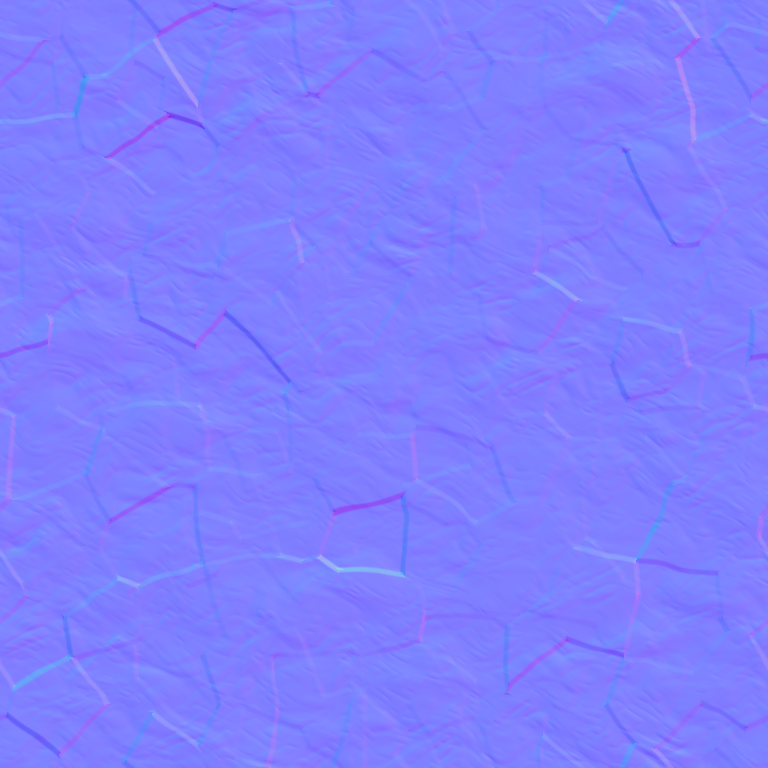
Give the GLSL for this texture map, as a three.js fragment shader.

```glsl
// Tangent-space normal map of weathered, cracked stone that tiles.
// Plates at different heights (cellular noise) give thin bevelled steps, and
// lightly warped creased noise gives fine wrinkles; slopes become normals.

#define PLATES 11.0        // large plates across the canvas
#define CHIPS 13.0         // fainter plates across the canvas
#define PLATE_STEP 0.165   // tilt of the large steps
#define CHIP_STEP 0.05     // tilt of the faint steps
#define BEVEL 0.005        // half width of a step
#define JITTER 0.95        // irregularity of the plates
#define WRINKLE 0.030      // tilt of the fine wrinkles
#define WRINKLE_SCALE 6.0  // lowest wrinkle frequency
#define WARP 0.008         // bending of the wrinkles
#define TAU 6.2831853

varying vec2 vUv;

vec3 hash3(vec2 p, float seed) {
  vec3 q = vec3(dot(p, vec2(127.1, 311.7)), dot(p, vec2(269.5, 183.3)), dot(p, vec2(419.2, 371.9)));
  return fract(sin(q + seed * 17.13) * 43758.55);
}

// Value noise that repeats every "period" lattice cells
float noise(vec2 p, float period, float seed) {
  vec2 i = floor(p), f = fract(p);
  f = f * f * f * (f * (f * 6.0 - 15.0) + 10.0);
  vec2 lo = mod(i, period), hi = mod(i + 1.0, period);
  float bottom = mix(hash3(lo, seed).x, hash3(vec2(hi.x, lo.y), seed).x, f.x);
  float top = mix(hash3(vec2(lo.x, hi.y), seed).x, hash3(hi, seed).x, f.x);
  return mix(bottom, top, f.y);
}

// Layered sines that bend the plane and still tile
vec2 bend(vec2 p) {
  vec2 a = sin(TAU * (p.yx * vec2(3.0, 2.0) + p * vec2(1.0, 2.0)) + vec2(0.7, 2.9));
  vec2 b = sin(TAU * (p.yx * vec2(5.0, 7.0) - p * vec2(4.0, 3.0)) + 2.0 * a.yx);
  vec2 c = sin(TAU * (p.yx * vec2(11.0, 9.0) + p * vec2(6.0, 8.0)) + 2.0 * b.yx);
  return a + 0.6 * b + 0.3 * c;
}

// Height of the fine wrinkles: soft creases, mirrored at each octave
float wrinkles(vec2 p) {
  p += WARP * bend(p);
  float height = 0.0, freq = WRINKLE_SCALE;
  for (int k = 0; k < 4; k++) {
    vec2 q = vec2(p.x + p.y, 2.0 * p.y - p.x) * freq;
    float n = 2.0 * noise(q, freq, freq) - 1.0;
    height += sqrt(n * n + 0.06) / freq * 0.5;
    p.x = -p.x;
    freq *= 2.0;
  }
  return height;
}

vec2 wrinkleSlope(vec2 p) {
  vec2 e = vec2(0.0015, 0.0);
  float dx = wrinkles(p + e.xy) - wrinkles(p - e.xy);
  float dy = wrinkles(p + e.yx) - wrinkles(p - e.yx);
  return vec2(dx, dy) / (2.0 * e.x);
}

// Slope of the bevels between neighbouring plates
vec2 stepSlope(vec2 uv, float cells, float seed) {
  vec2 p = uv * cells, base = floor(p);
  vec2 homeCell = base, homeSite = p;
  float homeHeight = 0.0, nearest = 1e3;

  // Plate that holds this point
  for (int y = -1; y <= 1; y++)
  for (int x = -1; x <= 1; x++) {
    vec2 cell = base + vec2(float(x), float(y));
    vec3 h = hash3(mod(cell, cells), seed);
    vec2 site = cell + 0.5 + JITTER * (h.xy - 0.5);
    float d = distance(site, p);
    if (d < nearest) {
      nearest = d;
      homeCell = cell;
      homeSite = site;
      homeHeight = h.z;
    }
  }

  // Each border tilts from the higher plate to the lower one
  vec2 slope = vec2(0.0);
  for (int y = -2; y <= 2; y++)
  for (int x = -2; x <= 2; x++) {
    if (x == 0 && y == 0) continue;
    vec2 cell = homeCell + vec2(float(x), float(y));
    vec3 h = hash3(mod(cell, cells), seed);
    vec2 site = cell + 0.5 + JITTER * (h.xy - 0.5);
    vec2 across = normalize(site - homeSite);
    float border = dot(0.5 * (site + homeSite) - p, across) / cells;
    float rise = 2.0 * (h.z - homeHeight);
    float bevel = 1.0 - smoothstep(0.25 * BEVEL, BEVEL, border);
    slope += across * rise * (0.5 + 0.5 * abs(rise)) * bevel;
  }
  return slope;
}

void main() {
  vec2 bent = vUv + 0.0035 * bend(vUv);
  float worn = mix(0.4, 1.3, noise(vUv * 7.0, 7.0, 3.0));
  float rough = mix(0.7, 1.3, noise(vUv * 6.0, 6.0, 5.0));

  vec2 slope = PLATE_STEP * worn * stepSlope(bent, PLATES, 1.0);
  slope += CHIP_STEP * stepSlope(bent.yx, CHIPS, 2.0).yx;
  slope += WRINKLE * rough * wrinkleSlope(vUv);

  vec3 normal = normalize(vec3(-slope, 1.0));
  gl_FragColor = vec4(0.5 + 0.5 * normal, 1.0);
}
```
